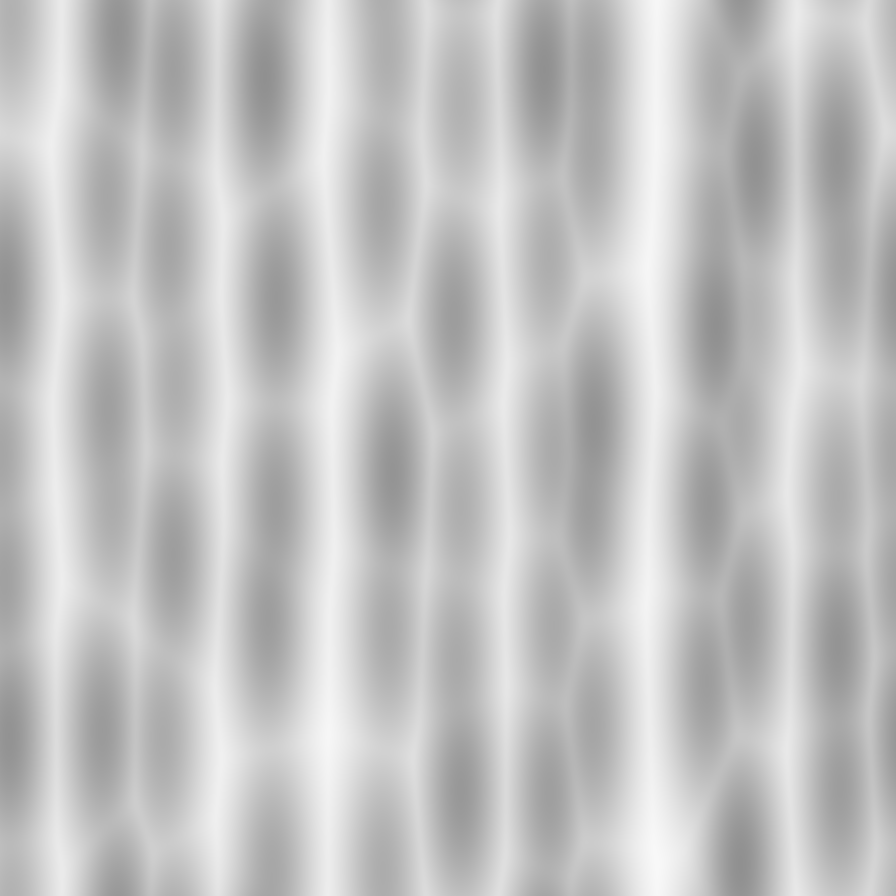
Give the GLSL for this texture, as a three.js fragment shader.

```glsl
// Soft grey vertical streaks: dark elongated blobs strung along uneven columns,
// parted by pale ridges. A smooth minimum of stretched squared distances to
// jittered, tiling points is mapped to grey with a soft roll-off to white.

varying vec2 vUv;

const float COLUMNS = 11.0;
const float ROWS = 5.0;
const float COLUMN_JITTER = 0.8;            // uneven column spacing, in cells
const vec2 POINT_JITTER = vec2(0.22, 0.75); // scatter within a column, in cells
const vec2 BLOB_RADIUS = vec2(0.05, 0.17);  // in canvas units
const float STEEPNESS = 0.45;               // rise of tone away from a point
const float DEPTH_SPREAD = 0.16;            // variation in blob darkness
const float RIDGE_SHARPNESS = 27.0;
const float DARK = 0.565;
const float LIGHT = 1.0;

float hash(vec2 p) {
  return fract(sin(dot(p, vec2(127.1, 311.7))) * 43758.5453);
}

// Height of the blob field: near zero at dark points, larger on the ridges.
float blobField(vec2 uv) {
  vec2 grid = vec2(COLUMNS, ROWS);
  vec2 p = uv * grid;
  float nearness = 0.0;

  for (int i = -2; i <= 2; i++) {
    float column = floor(p.x) + float(i);
    float columnId = mod(column, COLUMNS);
    float phase = hash(vec2(columnId, 41.0));
    float shift = COLUMN_JITTER * (hash(vec2(columnId, 73.0)) - 0.5);
    float baseRow = floor(p.y - phase);

    for (int j = -2; j <= 2; j++) {
      float row = baseRow + float(j);
      vec2 id = vec2(columnId, mod(row, ROWS));
      vec2 scatter = vec2(hash(id + 5.3), hash(id + 17.9)) - 0.5;
      vec2 center = vec2(column + shift, row + phase) + 0.5 + scatter * POINT_JITTER;
      vec2 offset = (p - center) / grid / BLOB_RADIUS;
      float height = STEEPNESS * dot(offset, offset) + DEPTH_SPREAD * hash(id + 29.7);
      nearness += exp(-RIDGE_SHARPNESS * height);
    }
  }
  return -log(max(nearness, 1e-30)) / RIDGE_SHARPNESS;
}

void main() {
  float range = LIGHT - DARK;
  float grey = LIGHT - range * exp(-blobField(vUv) / range);
  gl_FragColor = vec4(vec3(grey), 1.0);
}
```
